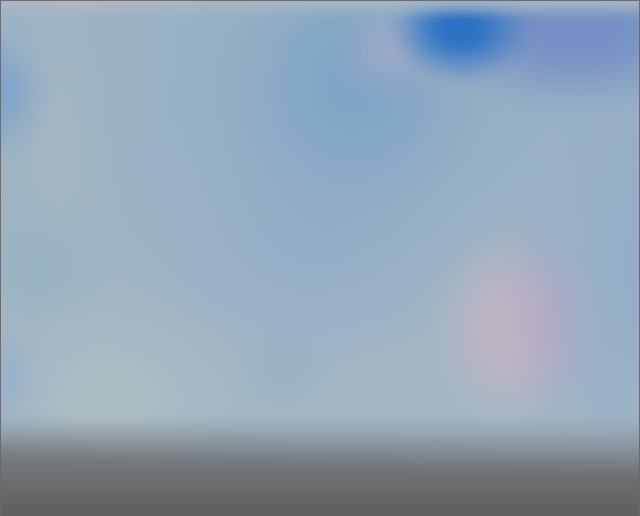
Give the GLSL for this background, as a WebGL 1 fragment shader.

```glsl
precision highp float;

uniform vec2 u_resolution;

// Sky and ground
const vec3 SKY_HIGH = vec3(0.605, 0.695, 0.770);
const vec3 SKY_LOW = vec3(0.640, 0.715, 0.770);
const vec3 HAZE = vec3(0.660, 0.715, 0.765);
const vec3 HAZE_WARM = vec3(0.715, 0.710, 0.750);
const vec3 GROUND_NEAR = vec3(0.380, 0.380, 0.380);
const vec3 GROUND_FAR = vec3(0.465, 0.485, 0.500);
const vec3 FRAME = vec3(0.400, 0.410, 0.420);
const float HORIZON = 0.207;
const float GROUND_SOLID = 0.070;
const float FRAME_WIDTH = 0.0013;

// Glows
const vec3 AZURE = vec3(0.485, 0.640, 0.770);
const vec3 STEEL = vec3(0.580, 0.675, 0.785);
const vec3 LEFT_BLUE = vec3(0.490, 0.635, 0.785);
const vec3 TEAL = vec3(0.590, 0.695, 0.770);
const vec3 SAGE = vec3(0.690, 0.755, 0.770);
const vec3 PERIWINKLE = vec3(0.455, 0.565, 0.775);
const vec3 COBALT = vec3(0.170, 0.445, 0.770);
const vec3 LILAC = vec3(0.630, 0.670, 0.780);
const vec3 ROSE = vec3(0.745, 0.710, 0.770);
const vec3 MAUVE = vec3(0.695, 0.655, 0.770);

// Gaussian falloff around a centre
float glow(vec2 p, vec2 centre, vec2 radius) {
  vec2 d = (p - centre) / radius;
  return exp(-dot(d, d));
}

// Ellipse with a flat core and a feathered rim
float ellipse(vec2 p, vec2 centre, vec2 radius, float core) {
  return 1.0 - smoothstep(core, 1.0, length((p - centre) / radius));
}

vec3 sky(vec2 p) {
  vec3 c = mix(SKY_LOW, SKY_HIGH, smoothstep(0.25, 0.8, p.y));

  // Broad blue drifts
  c = mix(c, SKY_LOW, 0.8 * glow(p, vec2(0.09, 0.72), vec2(0.09, 0.30)));
  c = mix(c, STEEL, 0.75 * glow(p, vec2(0.48, 0.52), vec2(0.19, 0.18)));
  c = mix(c, STEEL, 0.85 * glow(p, vec2(0.99, 0.47), vec2(0.13, 0.34)));
  c = mix(c, AZURE, 0.92 * glow(p, vec2(0.555, 0.84), vec2(0.17, 0.22)));
  c = mix(c, LEFT_BLUE, 0.95 * ellipse(p, vec2(-0.02, 0.82), vec2(0.11, 0.15), 0.1));

  // Faint patches in the lower sky
  c = mix(c, TEAL, 0.75 * glow(p, vec2(0.06, 0.48), vec2(0.07, 0.08)));
  c = mix(c, TEAL, 0.60 * glow(p, vec2(0.44, 0.28), vec2(0.06, 0.06)));
  c = mix(c, STEEL, 0.80 * glow(p, vec2(0.0, 0.26), vec2(0.06, 0.08)));
  c = mix(c, SAGE, 0.85 * glow(p, vec2(0.17, 0.22), vec2(0.12, 0.12)));

  // Pink oval, rosier on the left and mauve on the right
  vec3 blush = mix(ROSE, MAUVE, smoothstep(0.77, 0.90, p.x + 0.12 * (p.y - 0.35)));
  c = mix(c, blush, ellipse(p, vec2(0.805, 0.365), vec2(0.150, 0.225), 0.15));

  // Deep blue cloud in the upper right
  c = mix(c, LILAC, 0.75 * glow(p, vec2(0.61, 0.90), vec2(0.055, 0.06)));
  c = mix(c, PERIWINKLE, ellipse(p, vec2(0.90, 0.95), vec2(0.29, 0.19), 0.15));
  c = mix(c, COBALT, ellipse(p, vec2(0.72, 0.945), vec2(0.125, 0.115), 0.10));
  return c;
}

void main() {
  vec2 p = gl_FragCoord.xy / u_resolution;
  vec3 c = sky(p);

  // Pale haze along the top edge
  vec3 haze = mix(HAZE, HAZE_WARM, glow(p, vec2(0.14, 1.0), vec2(0.12, 0.1)));
  c = mix(c, haze, 0.85 * smoothstep(0.957, 1.0, p.y));

  // Grey ground, rising sooner on the left
  float groundTop = GROUND_SOLID + 0.03 * (1.0 - p.x);
  vec3 ground = mix(GROUND_NEAR, GROUND_FAR, smoothstep(0.0, 0.14, p.y));
  c = mix(c, ground, 1.0 - smoothstep(groundTop, HORIZON, p.y));

  // Hairline frame on the left, right and top
  vec2 size = u_resolution / u_resolution.x;
  float edge = min(min(p.x, 1.0 - p.x), (1.0 - p.y) * size.y);
  float pixel = 0.5 / u_resolution.x;
  c = mix(c, FRAME, 1.0 - smoothstep(FRAME_WIDTH - pixel, FRAME_WIDTH + pixel, edge));

  gl_FragColor = vec4(c, 1.0);
}
```
